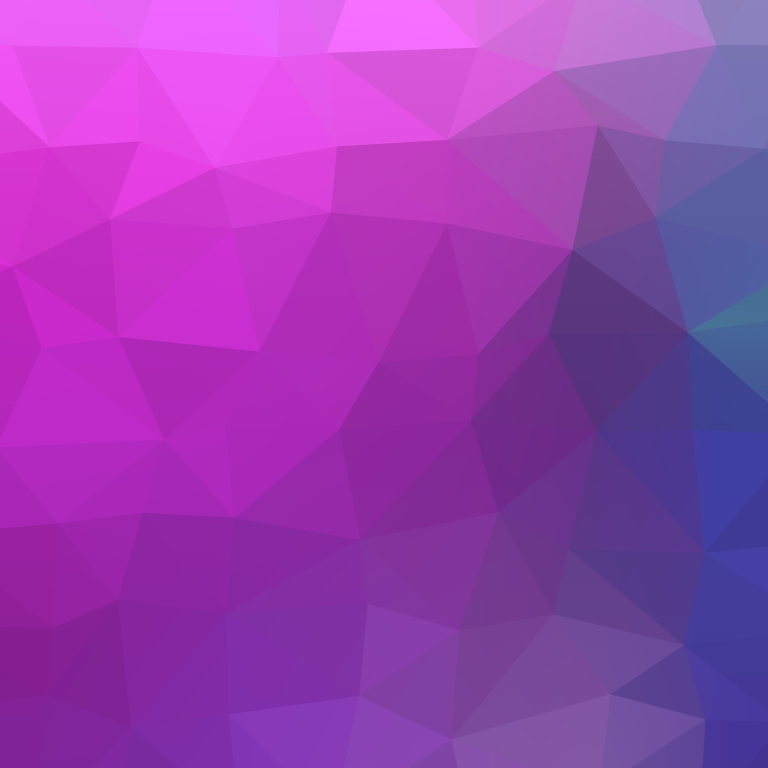
Reproduce this background procedurally as a WebGL 2 fragment shader.

```glsl
#version 300 es
precision highp float;
// Low-poly backdrop: a jittered lattice is split into triangular facets.
// Each facet takes its colour from a smooth field of five vertical ramps,
// running from pink and magenta on the left to indigo and blue on the right.

#define CELLS vec2(7.0, 8.0)      // lattice cells across the canvas
#define OFFSET vec2(0.25, 0.5)    // lattice shift, in cells
#define JITTER vec2(0.64, 0.58)   // full range of vertex displacement
#define FACET_TINT 0.11           // brightness variation between facets
#define INNER_SHADE 0.22          // share of the gradient kept inside a facet
#define TEAL_RADIUS 0.055

uniform vec2 u_resolution;
out vec4 fragColor;

// Colour stops of each ramp, from bottom to top
const vec3 FAR_LEFT[6] = vec3[6](
    vec3(0.50, 0.14, 0.60), vec3(0.55, 0.12, 0.58), vec3(0.69, 0.16, 0.74),
    vec3(0.76, 0.15, 0.76), vec3(0.87, 0.22, 0.84), vec3(0.95, 0.40, 1.00));
const vec3 MID_LEFT[6] = vec3[6](
    vec3(0.50, 0.20, 0.70), vec3(0.52, 0.17, 0.67), vec3(0.65, 0.15, 0.70),
    vec3(0.75, 0.18, 0.78), vec3(0.88, 0.27, 0.88), vec3(0.92, 0.41, 1.00));
const vec3 MIDDLE[6] = vec3[6](
    vec3(0.52, 0.30, 0.66), vec3(0.50, 0.25, 0.61), vec3(0.52, 0.16, 0.60),
    vec3(0.63, 0.18, 0.66), vec3(0.77, 0.25, 0.76), vec3(0.94, 0.44, 0.95));
const vec3 MID_RIGHT[6] = vec3[6](
    vec3(0.50, 0.36, 0.62), vec3(0.40, 0.26, 0.56), vec3(0.33, 0.18, 0.49),
    vec3(0.36, 0.22, 0.51), vec3(0.56, 0.32, 0.63), vec3(0.80, 0.48, 0.86));
const vec3 FAR_RIGHT[6] = vec3[6](
    vec3(0.27, 0.20, 0.58), vec3(0.27, 0.24, 0.62), vec3(0.24, 0.24, 0.61),
    vec3(0.27, 0.31, 0.58), vec3(0.39, 0.40, 0.66), vec3(0.54, 0.50, 0.73));
const vec3 TEAL = vec3(0.30, 0.50, 0.63);

vec2 hash22(vec2 p) {
    vec3 q = fract(p.xyx * vec3(0.1031, 0.1030, 0.0973));
    q += dot(q, q.yzx + 33.33);
    return fract((q.xx + q.yz) * q.zy);
}

vec3 ramp(vec3 stops[6], float y) {
    float t = clamp(y, 0.0, 1.0) * 5.0;
    int i = min(int(t), 4);
    return mix(stops[i], stops[i + 1], t - float(i));
}

float blend(float from, float to, float x) {
    return clamp((x - from) / (to - from), 0.0, 1.0);
}

// Smooth colour field across the canvas
vec3 colourField(vec2 p) {
    vec3 c = mix(ramp(FAR_LEFT, p.y), ramp(MID_LEFT, p.y), blend(0.05, 0.33, p.x));
    c = mix(c, ramp(MIDDLE, p.y), blend(0.33, 0.62, p.x));
    c = mix(c, ramp(MID_RIGHT, p.y), blend(0.62, 0.77, p.x));
    c = mix(c, ramp(FAR_RIGHT, p.y), blend(0.79, 0.95, p.x));
    vec2 d = (p - vec2(0.99, 0.58)) / TEAL_RADIUS;
    return mix(c, TEAL, exp(-dot(d, d)));
}

vec2 vertex(vec2 id) {
    return (id + OFFSET + JITTER * (hash22(id + 17.0) - 0.5)) / CELLS;
}

// Signed distance to the line a-b, positive on its left
float edge(vec2 p, vec2 a, vec2 b) {
    vec2 e = normalize(b - a);
    vec2 d = p - a;
    return e.x * d.y - e.y * d.x;
}

// Facet colour, weighted by its antialiased coverage in alpha
vec4 facet(vec2 p, vec2 a, vec2 b, vec2 c, float pixel) {
    float inside = min(edge(p, a, b), min(edge(p, b, c), edge(p, c, a)));
    float cover = clamp(inside / pixel + 0.5, 0.0, 1.0);
    if (cover <= 0.0) return vec4(0.0);
    vec2 centre = (a + b + c) / 3.0;
    float tint = 1.0 + FACET_TINT * (hash22(floor(centre * 900.0)).x - 0.5);
    vec3 colour = colourField(mix(centre, p, INNER_SHADE)) * tint;
    return vec4(colour, 1.0) * cover;
}

void main() {
    vec2 p = gl_FragCoord.xy / u_resolution;
    float pixel = 1.0 / min(u_resolution.x, u_resolution.y);
    vec2 base = floor(p * CELLS - OFFSET);
    vec4 sum = vec4(0.0);

    // Displaced cells can reach into their neighbours
    for (int j = -1; j <= 1; j++) {
        for (int i = -1; i <= 1; i++) {
            vec2 id = base + vec2(i, j);
            vec2 a = vertex(id);
            vec2 b = vertex(id + vec2(1, 0));
            vec2 c = vertex(id + vec2(1, 1));
            vec2 d = vertex(id + vec2(0, 1));
            // Split each cell along its shorter diagonal
            if (distance(a, c) < distance(b, d)) {
                sum += facet(p, a, b, c, pixel) + facet(p, a, c, d, pixel);
            } else {
                sum += facet(p, a, b, d, pixel) + facet(p, b, c, d, pixel);
            }
        }
    }
    fragColor = vec4(sum.rgb / max(sum.a, 0.001), 1.0);
}
```
